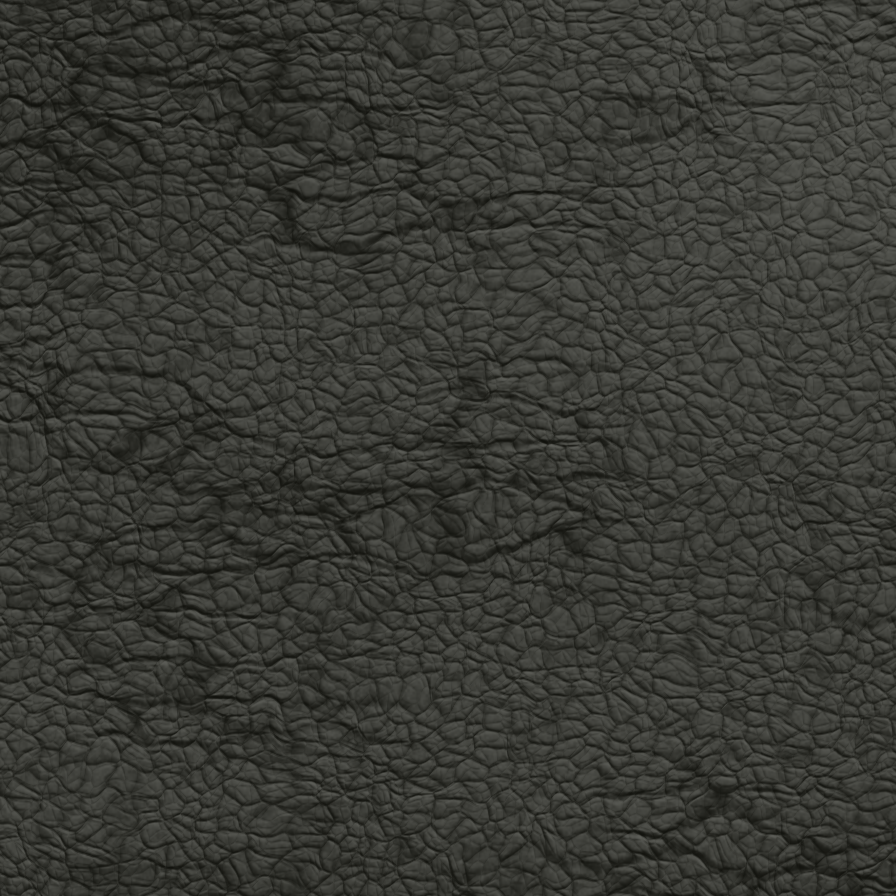
Reproduce this texture procedurally as a Shadertoy shader.

```glsl
// Dark olive-grey grained leather: rounded pebbles, small facets and long
// level creases form one height field from warped cellular noise, which is
// then shaded by its slope toward a raking light and by its depth.

const vec3  SHADOW_COLOR    = vec3(0.055, 0.057, 0.038);
const vec3  LIGHT_COLOR     = vec3(0.390, 0.394, 0.372);
const vec2  PEBBLE_SCALE    = vec2(39.0, 50.0);   // cells per canvas
const vec2  FACET_SCALE     = vec2(82.0, 100.0);
const vec2  CREASE_SCALE    = vec2(7.0, 21.0);
const float PEBBLE_HEIGHT   = 0.60;
const float FACET_HEIGHT    = 0.20;
const float CREASE_DEPTH    = 0.55;
const float MEAN_HEIGHT     = 1.05;
const vec2  LIGHT_DIRECTION = vec2(0.34, 0.94);
const float SLOPE_STEP      = 0.0013;
const float SLOPE_GAIN      = 0.0043;
const float DEPTH_GAIN      = 0.75;
const float GRAIN_GAIN      = 0.20;

vec2 hash22(vec2 p) {
    vec3 q = fract(p.xyx * vec3(0.1031, 0.1030, 0.0973));
    q += dot(q, q.yzx + 33.33);
    return fract((q.xx + q.yz) * q.zy);
}

// Two independent channels of smooth value noise, each from 0 to 1
vec2 noise2(vec2 p) {
    vec2 cell = floor(p), f = fract(p);
    f = f * f * f * (f * (f * 6.0 - 15.0) + 10.0);
    vec2 low  = mix(hash22(cell), hash22(cell + vec2(1, 0)), f.x);
    vec2 high = mix(hash22(cell + vec2(0, 1)), hash22(cell + vec2(1, 1)), f.x);
    return mix(low, high, f.y);
}

// Second minus first nearest distance: zero on the border between cells
float cellEdge(vec2 p) {
    vec2 cell = floor(p), f = fract(p);
    float nearest = 8.0, second = 8.0;
    for (int y = -1; y <= 1; y++) {
        for (int x = -1; x <= 1; x++) {
            vec2 offset = vec2(x, y);
            float d = length(offset + hash22(cell + offset) - f);
            second = min(second, max(nearest, d));
            nearest = min(nearest, d);
        }
    }
    return second - nearest;
}

float dome(float edge, float width) {
    float e = min(edge / width, 1.0);
    return e * (2.0 - e);
}

float leatherHeight(vec2 p) {
    // Bend the layers so that no cell border stays straight
    vec2 bend = (noise2(p * 11.0) - 0.5) * vec2(0.030, 0.022);
    vec2 ripple = (noise2(p * 46.0 + 7.3) - 0.5) * 0.010;
    vec2 q = p + bend + ripple;

    float pebble = dome(cellEdge(q * PEBBLE_SCALE), 0.60);
    float facet = dome(cellEdge(q * FACET_SCALE + 31.7), 0.65);

    // Creases fade in and out across the hide
    float strength = smoothstep(0.15, 0.75, noise2(p * vec2(5.0, 9.0) + 3.1).x);
    float groove = 1.0 - smoothstep(0.0, 0.24, cellEdge(q * CREASE_SCALE + 13.4));
    float crease = 1.0 - strength * groove;

    float wrinkle = noise2(q * 130.0).x;
    return PEBBLE_HEIGHT * pebble + FACET_HEIGHT * facet
         + CREASE_DEPTH * crease + 0.10 * wrinkle;
}

// Uneven light: glow at upper right, dim upper left and lower edge
float broadLight(vec2 p) {
    vec2 toGlow = p - vec2(1.0, 0.90);
    vec2 toDim = p - vec2(0.10, 1.0);
    float glow = 0.30 * exp(-7.0 * dot(toGlow, toGlow));
    float dim = 0.16 * exp(-12.0 * dot(toDim, toDim));
    float lowerEdge = 0.14 * (1.0 - smoothstep(0.0, 0.10, p.y));
    float drift = 0.14 * (noise2(p * vec2(3.0, 5.0) + 19.0).y - 0.5);
    return glow - dim - lowerEdge + drift;
}

void mainImage(out vec4 fragColor, in vec2 fragCoord) {
    vec2 p = fragCoord / iResolution.y;

    // Sample either side of the point along the light
    vec2 stepToLight = LIGHT_DIRECTION * SLOPE_STEP;
    float ahead = leatherHeight(p + stepToLight);
    float behind = leatherHeight(p - stepToLight);
    float slope = (behind - ahead) / (2.0 * SLOPE_STEP);
    float depth = 0.5 * (ahead + behind) - MEAN_HEIGHT;

    // Fine matte speckle
    float grain = noise2(p * 340.0).x + noise2(p * 210.0 + 5.0).y - 1.0;

    float shade = SLOPE_GAIN * slope + DEPTH_GAIN * depth
                + GRAIN_GAIN * grain + broadLight(p);
    float tone = 0.5 + 0.5 * tanh(shade);
    fragColor = vec4(mix(SHADOW_COLOR, LIGHT_COLOR, tone), 1.0);
}
```
